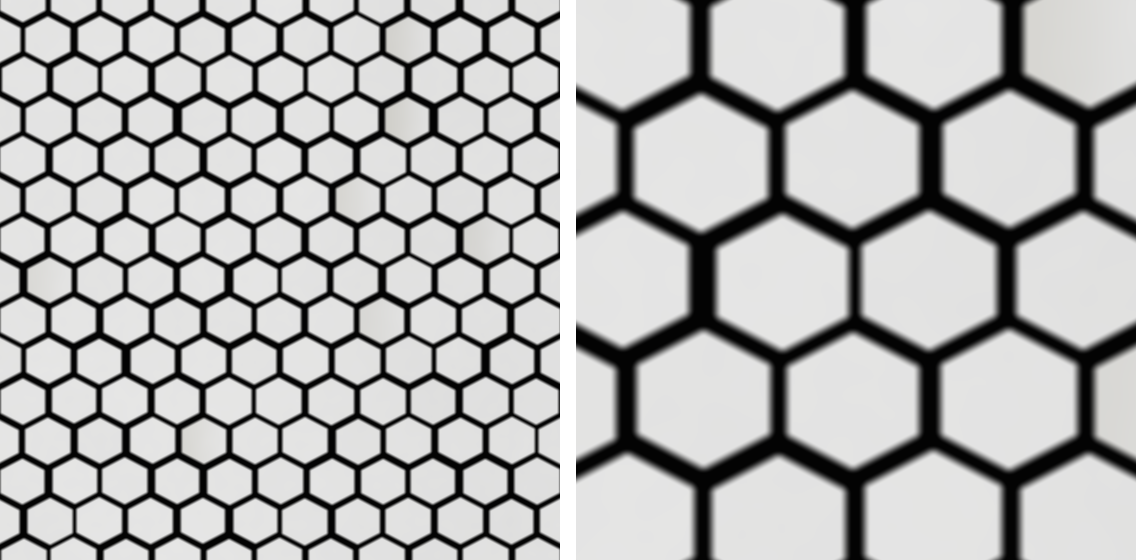
Left, the full canvas; right, a detail of the centre.
This pattern is drawn by a Shadertoy shader. Its source:

```glsl
// Small white hexagonal tiles in black grout, slightly squashed vertically.
// The nearest centre of a staggered lattice picks each tile; hashes shift its
// position, size and tone, and a few tiles carry a faint warm stain.

vec2 hash22(vec2 p) {
    vec3 q = fract(p.xyx * vec3(0.1031, 0.1030, 0.0973));
    q += dot(q, q.yzx + 33.33);
    return fract((q.xx + q.yz) * q.zy);
}

float cornerSlope(vec2 corner, vec2 offset) {
    return dot(hash22(corner) * 2.0 - 1.0, offset);
}

float gradientNoise(vec2 p) {
    vec2 i = floor(p), f = fract(p);
    vec2 u = f * f * f * (f * (f * 6.0 - 15.0) + 10.0);
    vec2 e = vec2(0.0, 1.0);
    return mix(mix(cornerSlope(i, f), cornerSlope(i + e.yx, f - e.yx), u.x),
               mix(cornerSlope(i + e, f - e), cornerSlope(i + e.yy, f - e.yy), u.x), u.y);
}

// Signed distance to a hexagon with upright sides at x = +-apothem
float hexagonDistance(vec2 p, float apothem) {
    const vec2 fold = vec2(-0.866, 0.5);
    p = abs(p.yx);
    p -= 2.0 * min(dot(fold, p), 0.0) * fold;
    p -= vec2(clamp(p.x, -0.577 * apothem, 0.577 * apothem), apothem);
    return length(p) * sign(p.y);
}

void mainImage(out vec4 fragColor, in vec2 fragCoord) {
    vec2 uv = fragCoord / iResolution.y;

    // Lattice units: one column is 1 wide, one row is 0.866 high
    vec2 p = (uv - vec2(0.0872, 0.0690)) / vec2(0.0917, 0.0828);

    // Nearest tile centre among the rows below and above
    vec2 local = vec2(9.0), cell = vec2(0.0);
    for (int i = 0; i < 2; i++) {
        float row = floor(p.y / 0.866) + float(i);
        float stagger = 0.5 * mod(row, 2.0);
        float column = floor(p.x - stagger + 0.5);
        vec2 offset = p - vec2(column + stagger, row * 0.866);
        if (dot(offset, offset) < dot(local, local)) {
            local = offset;
            cell = vec2(column, row);
        }
    }
    vec2 centre = uv - local * vec2(0.0917, 0.0828);

    // Hand-set tile: small shift and size change, softly rounded corners
    vec2 shift = (hash22(cell + 40.0) - 0.5) * vec2(0.05, 0.035);
    vec2 variation = hash22(cell + 90.0);
    float d = hexagonDistance(local - shift, 0.378 + 0.018 * (variation.x - 0.5)) - 0.06;
    float softness = max(0.042, 12.0 / iResolution.y);
    float tileMask = 1.0 - smoothstep(-softness, softness, d);

    // Glaze: tone per tile, broad mottling, a little darker to the right
    float tone = 0.893 + 0.010 * (variation.y - 0.5);
    tone -= 0.014 * smoothstep(0.5, 0.75, uv.x);
    tone += 0.008 * gradientNoise(uv * 5.0) + 0.006 * gradientNoise(uv * 40.0);
    vec3 glaze = vec3(tone, tone, tone - 0.002);

    // Warm stains, commonest in one patch, fading across the tile
    vec2 fromPatch = centre - vec2(0.73, 0.62);
    float stainChance = 0.025 + 0.45 * exp(-70.0 * dot(fromPatch, fromPatch));
    vec2 stainHash = hash22(cell + 170.0);
    float stain = step(stainHash.x, stainChance) * smoothstep(0.5, -0.5, local.x);
    glaze -= stain * (0.5 + 0.5 * stainHash.y) * vec3(0.07, 0.075, 0.095);

    fragColor = vec4(mix(vec3(0.012), glaze, tileMask), 1.0);
}
```
